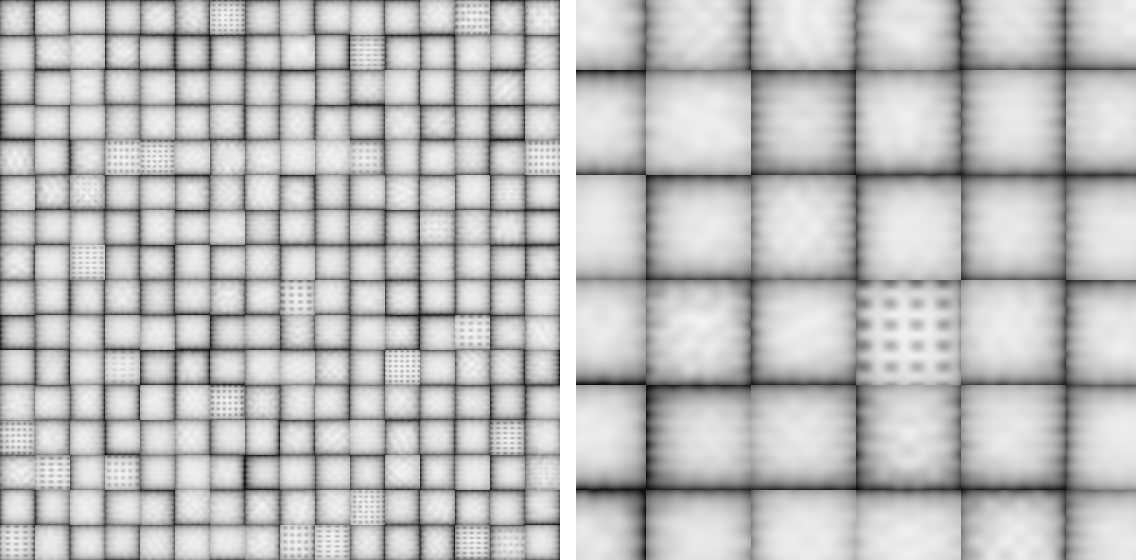
Left: the whole. Right: its middle third, enlarged.
Give the GLSL for this pattern, as a Shadertoy shader.

```glsl
// Sixteen by sixteen grid of softly padded grey squares with rippled cosine wear.

const float PI = 3.14159265;
const float CELLS = 16.0;

// Integer hash: three random values in 0..1 per cell and channel
vec3 hash3(vec2 cell, int channel) {
    uvec3 v = uvec3(uint(cell.x), uint(cell.y), uint(channel)) * 1664525u + 1013904223u;
    v.x += v.y * v.z; v.y += v.z * v.x; v.z += v.x * v.y;
    v ^= v >> 16u;
    v.x += v.y * v.z; v.y += v.z * v.x; v.z += v.x * v.y;
    return vec3(v >> 8u) / 16777216.0;
}

// Light left after the shadow of one side, with a thin crease at the border
float sideLight(float dist, float depth, float width, float crease) {
    return 1.0 - depth * exp(-dist / width) - crease * exp(-dist / 0.035);
}

// Sum of cosine modes, as left by coarse compression of a square
float ripples(vec2 p, vec2 cell) {
    float sum = 0.0;
    for (int i = 0; i < 6; i++) {
        vec3 r = hash3(cell, 10 + i);
        vec2 mode = floor(1.0 + 8.0 * r.xy);
        sum += (r.z - 0.5) * cos(PI * mode.x * p.x) * cos(PI * mode.y * p.y);
    }
    return sum;
}

float paddedSquare(vec2 uv) {
    vec2 grid = fract(uv) * CELLS;
    vec2 cell = floor(grid);
    vec2 p = fract(grid);
    vec3 low = hash3(cell, 1);
    vec3 high = hash3(cell, 2);
    vec3 wear = hash3(cell, 3);
    vec3 kind = hash3(cell, 4);

    // A few squares are strongly worn and nearly flat
    float worn = smoothstep(0.86, 1.0, wear.x);
    float strength = (1.0 - 0.55 * worn) * (0.78 + 0.44 * kind.x);

    // Scalloped shadows on the sides, smoother ones above and below
    vec2 count = floor(vec2(4.0, 5.0) + 3.0 * wear.yz);
    vec2 scallop = 1.0 + vec2(0.05, 0.11) * cos(2.0 * PI * count * p);
    vec2 depthLow = strength * (0.22 + 0.46 * low.xy) * scallop.yx;
    vec2 depthHigh = strength * (0.20 + 0.50 * high.xy) * scallop.yx;
    float light = 0.95;
    light *= sideLight(p.x, depthLow.x, 0.11 + 0.06 * low.z, 0.16 * low.x);
    light *= sideLight(1.0 - p.x, depthHigh.x, 0.11 + 0.06 * high.z, 0.30 * high.x - 0.05);
    light *= sideLight(p.y, depthLow.y, 0.12, 0.24 * low.y);
    light *= sideLight(1.0 - p.y, depthHigh.y, 0.12, 0.20 * high.y);

    // Faint mottling everywhere, dark dots or streaks where worn
    vec2 wave = 0.5 + 0.5 * cos(2.0 * PI * (count * p + kind.yz));
    float dots = mix(wave.x * wave.y, wave.y, 0.35 * kind.z);
    light += (0.02 + 0.03 * wear.y * wear.y) * ripples(p, cell);
    light -= worn * (0.26 * dots - 0.02);
    return clamp(light, 0.06, 0.95);
}

void mainImage(out vec4 fragColor, in vec2 fragCoord) {
    // Four by four samples smooth the borders between squares
    float grey = 0.0;
    for (int i = 0; i < 16; i++) {
        vec2 offset = (vec2(i % 4, i / 4) + 0.5) / 4.0 - 0.5;
        grey += paddedSquare((fragCoord + offset) / iResolution.xy);
    }
    fragColor = vec4(vec3(grey / 16.0), 1.0);
}
```
